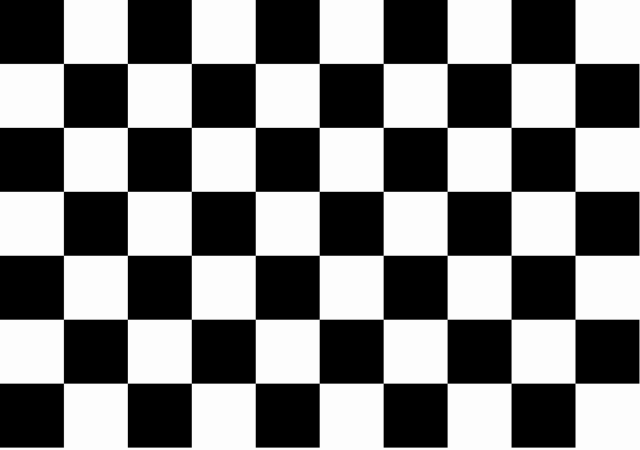
This pattern is drawn by a Shadertoy shader. Its source:

```glsl
// Black and white checkerboard, ten squares across and seven down.

// Triangle wave: positive over even cells, negative over odd ones, zero at edges.
vec2 cellWave(vec2 p) {
    return 0.5 - abs(mod(p + 0.5, 2.0) - 1.0);
}

void mainImage(out vec4 fragColor, in vec2 fragCoord) {
    // Cell coordinates, counted from the top left corner
    float cellSize = 0.1421 * iResolution.y;
    vec2 p = vec2(fragCoord.x, iResolution.y - fragCoord.y) / cellSize;
    float blur = 1.2 / cellSize;
    vec2 boardSize = vec2(10.0, 7.0);

    // Alternating squares; the clamp keeps the outer rim free of softening
    vec2 wave = cellWave(clamp(p, vec2(0.1), boardSize - 0.1));
    vec2 side = clamp(2.0 * wave / blur, -1.0, 1.0);
    float ink = 0.5 + 0.5 * side.x * side.y;

    // Thin white margin beyond the last row and column
    vec2 inside = clamp((boardSize - p) / blur + 0.5, 0.0, 1.0);
    ink *= inside.x * inside.y;

    fragColor = vec4(mix(vec3(0.992), vec3(0.0), ink), 1.0);
}
```
